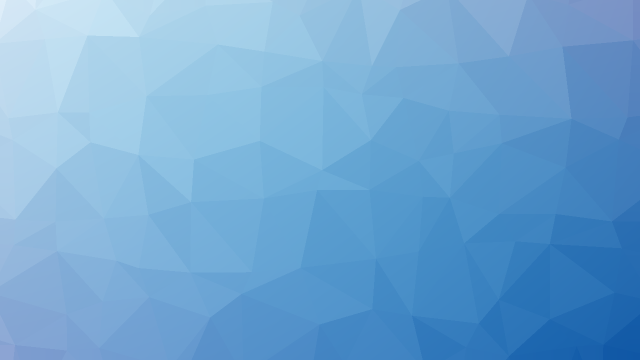
Reproduce this background procedurally as a WebGL 2 fragment shader.

```glsl
#version 300 es
precision highp float;
// Low-poly mesh of soft blue facets, pale at the upper left and deep at the lower right.

uniform vec2 u_resolution;
out vec4 fragColor;

const float ROWS = 7.0;        // mesh cells over the canvas height
const float JITTER = 0.31;     // vertex displacement in cells
const float FLATNESS = 0.68;   // 0 = smooth gradient, 1 = flat facets
const float TONE_RANGE = 0.019;

// Parabola through a, b and c at t = 0, 0.5 and 1.
vec3 blend3(vec3 a, vec3 b, vec3 c, float t) {
    return a * (1.0 - t) * (1.0 - 2.0 * t) + b * 4.0 * t * (1.0 - t) + c * t * (2.0 * t - 1.0);
}

// Smooth colour field over the canvas, uv in 0..1.
vec3 skyGradient(vec2 uv) {
    vec3 bottom = blend3(vec3(0.53, 0.63, 0.82), vec3(0.28, 0.53, 0.77), vec3(0.05, 0.33, 0.64), uv.x);
    vec3 middle = blend3(vec3(0.66, 0.79, 0.90), vec3(0.42, 0.67, 0.84), vec3(0.23, 0.47, 0.72), uv.x);
    vec3 top = blend3(vec3(0.86, 0.92, 0.97), vec3(0.62, 0.78, 0.89), vec3(0.47, 0.55, 0.76), uv.x);
    return blend3(bottom, middle, top, uv.y);
}

// Layered sines give each lattice point a fixed offset.
vec2 meshVertex(vec2 id, float amount) {
    vec2 phase = vec2(dot(id, vec2(2.4, 4.1)), dot(id, vec2(3.7, 1.9)));
    return id + amount * sin(phase + 1.7 * sin(phase.yx * 1.3 + 0.8));
}

float cross2(vec2 a, vec2 b) {
    return a.x * b.y - a.y * b.x;
}

// True when p lies in the counter-clockwise triangle abc.
bool insideTriangle(vec2 p, vec2 a, vec2 b, vec2 c) {
    return min(cross2(b - a, p - a), min(cross2(c - b, p - b), cross2(a - c, p - c))) >= 0.0;
}

// Facet colour: the field at the facet middle, a little of the field at p, and a tone shift.
vec3 facetColor(vec2 p, vec2 facetMiddle, vec2 extent) {
    vec2 uv = mix(p, facetMiddle, FLATNESS) / extent;
    float tone = sin(dot(facetMiddle, vec2(5.3, 7.9)) + 2.0 * sin(facetMiddle.x * 3.1));
    return skyGradient(clamp(uv, 0.0, 1.0)) + TONE_RANGE * tone * vec3(1.0, 0.8, 0.5);
}

// Find the facet under p; each cell is split along its shorter diagonal.
vec3 meshColor(vec2 p, vec2 extent) {
    vec2 cell = floor(p);
    for (int y = -1; y <= 1; y++) {
        for (int x = -1; x <= 1; x++) {
            vec2 id = cell + vec2(x, y);
            vec2 a = meshVertex(id, JITTER);
            vec2 b = meshVertex(id + vec2(1.0, 0.0), JITTER);
            vec2 c = meshVertex(id + vec2(1.0, 1.0), JITTER);
            vec2 d = meshVertex(id + vec2(0.0, 1.0), JITTER);
            bool rising = distance(a, c) < distance(b, d);
            vec2 lowerEnd = rising ? c : d;
            vec2 upperStart = rising ? a : b;
            if (insideTriangle(p, a, b, lowerEnd))
                return facetColor(p, (a + b + lowerEnd) / 3.0, extent);
            if (insideTriangle(p, upperStart, c, d))
                return facetColor(p, (upperStart + c + d) / 3.0, extent);
        }
    }
    return skyGradient(p / extent);
}

void main() {
    float scale = ROWS / u_resolution.y;
    vec2 extent = u_resolution * scale;
    vec3 color = vec3(0.0);
    // Four samples per pixel smooth the facet edges.
    for (int i = 0; i < 4; i++) {
        vec2 offset = vec2(i % 2, i / 2) * 0.5 - 0.25;
        color += meshColor((gl_FragCoord.xy + offset) * scale, extent);
    }
    fragColor = vec4(clamp(color * 0.25, 0.0, 1.0), 1.0);
}
```
